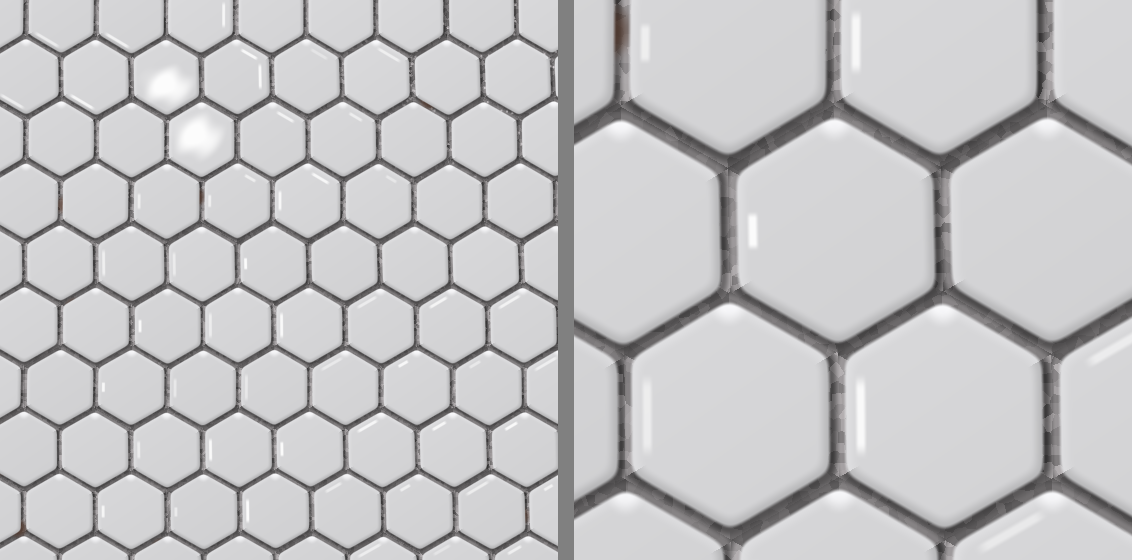
Left: the whole. Right: its middle third, enlarged.
Give the GLSL for this pattern, as a WebGL 1 fragment shader.

```glsl
precision highp float;
// Glossy white hexagonal mosaic tiles with grey, shadowed grout and soft window reflections.
uniform vec2 u_resolution;

float hash(vec2 p) {
  return fract(sin(dot(p, vec2(127.1, 311.7))) * 4375.85);
}

// Cellular noise: x = distance to the nearest point, y = random value of that point
vec2 cellular(vec2 p) {
  vec2 cell = floor(p), best = vec2(9.0, 0.0);
  for (int j = -1; j <= 1; j++) {
    for (int i = -1; i <= 1; i++) {
      vec2 c = cell + vec2(float(i), float(j));
      float dist = length(c + vec2(hash(c), hash(c + 37.0)) - p);
      if (dist < best.x) best = vec2(dist, hash(c + 71.0));
    }
  }
  return best;
}

// Offset from the centre of the nearest pointy-topped hexagon of unit width
vec2 hexLocal(vec2 p) {
  vec2 pitch = vec2(1.0, 1.732), halfPitch = pitch * 0.5;
  vec2 a = mod(p + halfPitch, pitch) - halfPitch;
  vec2 b = mod(p, pitch) - halfPitch;
  return dot(a, a) < dot(b, b) ? a : b;
}

// Thin reflection running along the rim that faces the given direction
float glint(vec2 p, vec2 facing, float offset, float halfLength) {
  float across = abs(dot(p, facing) - offset);
  float along = abs(dot(p, vec2(-facing.y, facing.x)));
  return smoothstep(0.032, 0.008, across) * smoothstep(halfLength, halfLength * 0.6, along);
}

// Soft window: 1 inside the range lo..hi
float band(float x, float lo, float hi) {
  return step(lo, x) * step(x, hi);
}

// Bright, flat-topped reflection of a lamp
float lampSpot(vec2 p, vec2 centre, vec2 size) {
  vec2 k = (p - centre) / size;
  return smoothstep(1.3, 0.35, length(k) + 0.12 * sin(k.x * 5.0 + k.y * 3.0));
}

void main() {
  // Canvas position with y running down; the pitch widens slightly toward the bottom
  vec2 pos = gl_FragCoord.xy / u_resolution.y;
  pos.y = 1.0 - pos.y;
  vec2 scale = vec2(0.125 + 0.0038 * pos.y, 0.1279);
  vec2 origin = vec2(0.2344, 0.0273);
  vec2 q = (pos - origin) / scale;
  q += 0.006 * sin(q.yx * vec2(2.3, 1.7) + vec2(1.0, 4.0));

  // Tile lookup, with a little misplacement per tile
  vec2 local = hexLocal(q);
  vec2 id = floor((q - local) * vec2(2.0, 1.1547) + 0.5);
  vec2 centre = origin + (q - local) * scale;
  float rnd = hash(id);
  vec2 tile = local + (vec2(rnd, hash(id + 19.0)) - 0.5) * 0.014;

  // Distance to the rim, with rounded corners
  float vertical = abs(tile.x);
  float falling = abs(dot(tile, vec2(0.5, -0.866)));
  float rising = abs(dot(tile, vec2(0.5, 0.866)));
  vec3 axes = pow(2.0 * vec3(vertical, falling, rising), vec3(24.0));
  float edge = 0.5 - 0.5 * pow(axes.x + axes.y + axes.z, 1.0 / 24.0);
  bool isVertical = vertical > max(falling, rising);
  bool isRising = rising > falling;
  float away = (isVertical ? tile.x : tile.y) > 0.0 ? 1.0 : -1.0;

  // Grout: the upper left side of each joint lies in shadow
  float lit = smoothstep(-0.025, 0.018, -away * edge);
  vec2 grain = cellular(q * 22.0);
  float rightTop = smoothstep(0.55, 0.85, pos.x) * smoothstep(0.5, 0.1, pos.y);
  float groutLight = isVertical ? 0.59 - 0.12 * rightTop : (isRising ? 0.39 : 0.49);
  float grout = mix(0.31, groutLight, lit);
  grout += (grain.y - 0.5) * (isVertical ? 0.22 : 0.09);
  grout += 0.25 * rightTop * step(0.86, grain.y) * smoothstep(0.5, 0.1, grain.x);
  vec3 groutColor = grout * vec3(1.01, 0.985, 0.995);
  vec2 stain = cellular(q * 1.8 + 5.0);
  groutColor = mix(groutColor, vec3(0.33, 0.22, 0.17),
                   0.7 * step(0.93, stain.y) * smoothstep(0.3, 0.1, stain.x));

  // Glaze: gentle body gradient, shaded far rim and bright near rim
  float glaze = 0.835 + 0.012 * (rnd - 0.5) + 0.012 * (0.5 - pos.y);
  glaze += 0.018 * dot(tile, vec2(-0.6, -0.8));
  float rim = smoothstep(0.1, 0.035, edge);
  glaze += away > 0.0 ? -0.11 * rim : 0.035 * rim;
  glaze += 0.1 * smoothstep(0.1, 0.02, length(tile - vec2(0.0, -0.5)));

  // Rim reflections change side with the position of the tile on the wall
  float span = mix(0.07, 0.22, hash(id + 53.0));
  float shine = glint(tile, vec2(-1.0, 0.0), 0.39, span)
              * band(centre.x, 0.22, 0.58) * step(0.3, centre.y);
  shine += glint(tile, vec2(-0.5, -0.866), 0.38, span)
         * step(0.6, centre.x) * step(0.52, centre.y);
  shine += glint(tile, vec2(0.5, -0.866), 0.36, span)
         * band(centre.x, 0.4, 0.72) * band(centre.y, 0.1, 0.4);
  shine += glint(tile, vec2(-0.5, 0.866), 0.4, 0.22)
         * step(centre.x, 0.27) * step(centre.y, 0.2);
  shine += glint(tile, vec2(1.0, 0.0), 0.33, 0.2)
         * band(centre.x, 0.33, 0.45) * step(centre.y, 0.17);
  shine *= mix(0.35, 1.0, hash(id + 91.0));
  shine += lampSpot(pos, vec2(0.298, 0.153), vec2(0.042, 0.032));
  shine += lampSpot(pos, vec2(0.352, 0.243), vec2(0.042, 0.036));
  vec3 glazeColor = mix(glaze * vec3(0.997, 0.997, 1.006), vec3(0.99), min(shine, 1.0));

  float blur = max(0.011, 0.75 / (u_resolution.y * scale.x));
  float cover = smoothstep(0.037 - blur, 0.037 + blur, edge);
  gl_FragColor = vec4(mix(groutColor, glazeColor, cover), 1.0);
}
```
